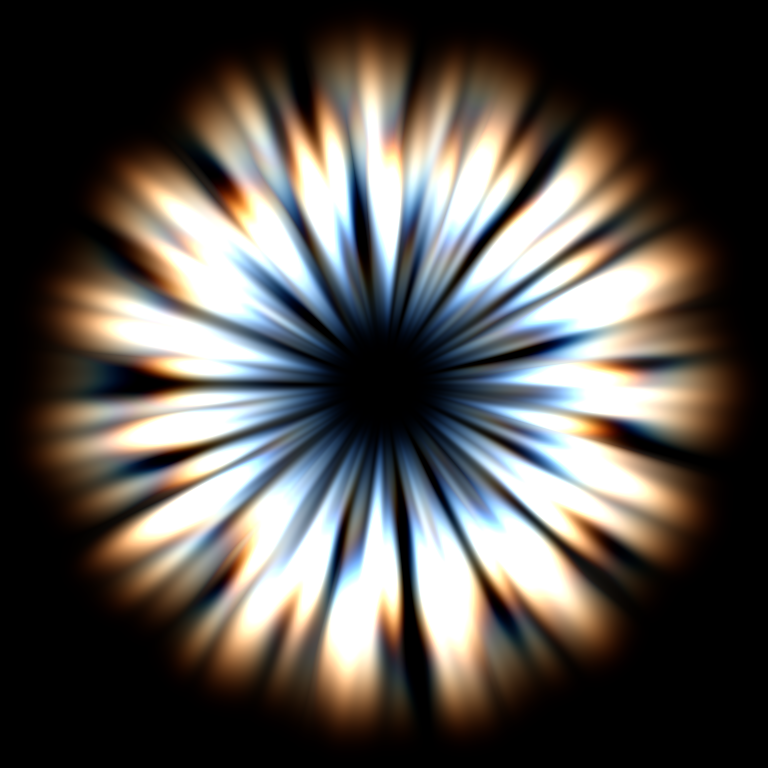
Reproduce this background procedurally as a Shadertoy shader.

```glsl
#define CENTER vec2(0.5)
#define HOLE_RADIUS 0.045
#define RING_INNER 0.31
#define RING_OUTER 0.25
#define EDGE_RADIUS 0.468
#define EXPOSURE 1.55
#define FRINGE 0.0145
#define SMEAR 0.011
#define INNER_SPOKES 18.0
#define OUTER_LOBES 15.0
#define CELLS_AROUND 52.0
#define CELLS_ALONG 6.0

const float TAU = 6.2831853;

vec2 hash2(vec2 cell) {
    vec2 q = vec2(dot(cell, vec2(127.1, 311.7)), dot(cell, vec2(269.5, 183.3)));
    return fract(sin(q) * 43758.55);
}

// Cellular noise in polar space, seamless around the circle
float cellDistance(float angle, float radius) {
    vec2 p = vec2(angle / TAU * CELLS_AROUND, radius * CELLS_ALONG);
    vec2 base = floor(p);
    float weight = 0.0;
    for (int y = -1; y <= 1; y++) {
        for (int x = -1; x <= 1; x++) {
            vec2 cell = base + vec2(x, y);
            vec2 key = vec2(mod(cell.x, CELLS_AROUND), cell.y);
            vec2 offset = cell + 0.15 + 0.7 * hash2(key) - p;
            weight += exp(-8.0 * dot(offset, offset));
        }
    }
    return clamp(-log(weight + 0.0001) / 3.0, -0.2, 1.0);
}

// Signed brightness of the rays: dark spokes inside, bright lobes outside
float rays(float angle, float radius) {
    float bend = 0.045 * (1.0 + cos(angle));
    float spokes = -0.46 * cos(INNER_SPOKES * (angle + bend));
    float lobes = 0.36 * cos(OUTER_LOBES * angle + 0.5);
    float broad = mix(spokes, lobes, smoothstep(0.2, 0.34, radius));
    float fine = sin(43.0 * angle + 2.0 * sin(3.0 * angle) + 5.0 * radius)
               + 0.4 * sin(71.0 * angle + 2.0 * sin(5.0 * angle) - 4.0 * radius);
    float cells = 0.3 - 1.4 * cellDistance(angle, radius);
    return broad + 0.17 * fine + 0.6 * cells - 0.04;
}

float burst(float angle, float radius) {
    // Lobes push the rim outward unevenly
    float rim = EDGE_RADIUS + 0.008 * cos(OUTER_LOBES * angle + 0.5)
              + 0.006 * sin(4.0 * angle + 1.0);
    float ring = smoothstep(HOLE_RADIUS, RING_INNER, radius)
               * (1.0 - smoothstep(RING_OUTER, rim, radius));
    return EXPOSURE * ring * max(0.0, 1.0 + rays(angle, radius));
}

void mainImage(out vec4 fragColor, in vec2 fragCoord) {
    vec2 canvas = (fragCoord - CENTER * iResolution.xy)
                / min(iResolution.x, iResolution.y);
    float radius = length(canvas);
    float angle = atan(canvas.y, canvas.x + 1e-6);

    // Radial dispersion: blue leads inside, red trails outside
    vec3 color = vec3(0.0);
    for (int channel = 0; channel < 3; channel++) {
        float shift = FRINGE * float(channel - 1);
        // A short radial smear softens each band
        for (int tap = -1; tap <= 1; tap++) {
            float sampleRadius = radius + shift + SMEAR * float(tap);
            color[channel] += burst(angle, max(sampleRadius, 0.0)) / 3.0;
        }
    }

    // Keep the core black despite the dispersion
    color *= smoothstep(0.03, 0.1, radius);
    fragColor = vec4(clamp(color, 0.0, 1.0), 1.0);
}
```
